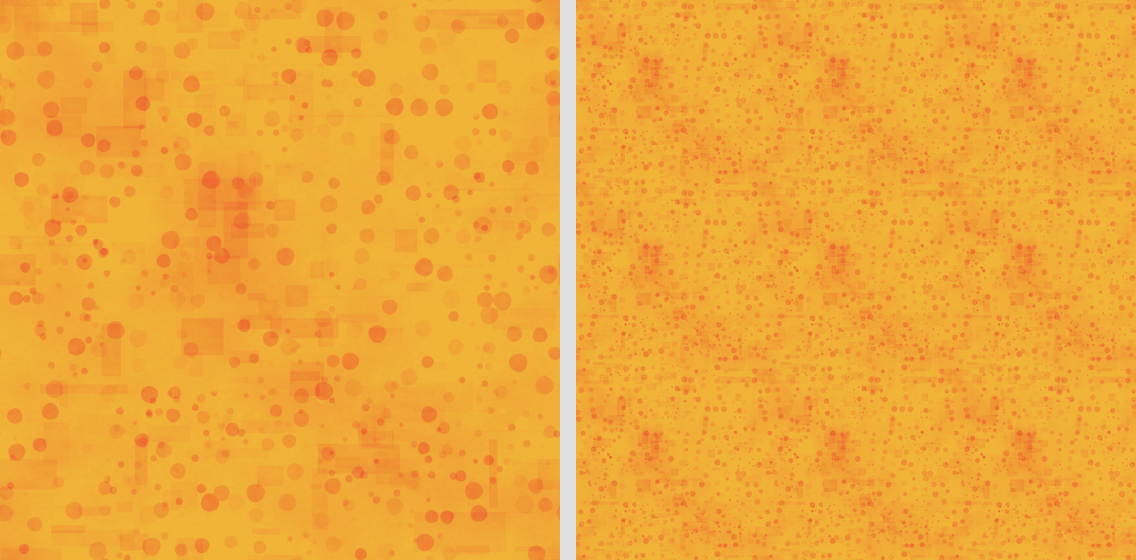
Left: one tile. Right: repeated 3 by 3.
Reproduce this pattern procedurally as a WebGL 1 fragment shader.

```glsl
precision highp float;
uniform vec2 u_resolution;

const vec3 YELLOW = vec3(0.942, 0.708, 0.217);
const vec3 VERMILION = vec3(0.932, 0.415, 0.190);
const float EDGE = 0.0012;         // softness of dot and block edges
const float WASH = 0.30;           // depth of the cloudy ground
const float GRAIN = 0.055;         // paper tooth
const float DOT_CELLS = 18.0;
const float SPECK_CELLS = 36.0;
const float BLOCK_CELLS = 7.0;
const float CHIP_CELLS = 15.0;
const float STAR_CELLS = 6.0;
const float STAR_DEPTH = 0.075;
const float ENGRAVING = 0.022;     // contrast of the lines inside stars
const float LINE_COUNT = 150.0;    // engraved lines per canvas width
const float TAU = 6.2831853;

vec4 hash4(vec2 p) {
  vec4 q = fract(p.xyxy * vec4(0.1031, 0.1030, 0.0973, 0.1099));
  q += dot(q, q.wzxy + 33.33);
  return fract((q.xxyz + q.yzzw) * q.zywx);
}

vec4 cellHash(vec2 cell, float cells, float seed) {
  return hash4(mod(cell, cells) + seed * vec2(17.0, 29.0) + 3.0);
}

// Value noise that wraps after a whole number of cells per axis
float noise(vec2 uv, vec2 cells, float seed) {
  vec2 p = uv * cells, i = floor(p), f = fract(p);
  f = f * f * (3.0 - 2.0 * f);
  vec2 s = seed * vec2(17.0, 29.0) + 3.0;
  float a = hash4(mod(i, cells) + s).x;
  float b = hash4(mod(i + vec2(1.0, 0.0), cells) + s).x;
  float c = hash4(mod(i + vec2(0.0, 1.0), cells) + s).x;
  float d = hash4(mod(i + 1.0, cells) + s).x;
  return mix(mix(a, b, f.x), mix(c, d, f.x), f.y);
}

float fbm(vec2 uv, float cells, float seed) {
  float sum = 0.0, gain = 0.5;
  for (int k = 0; k < 4; k++) {
    sum += gain * noise(uv, vec2(cells), seed + float(k));
    cells *= 2.0;
    gain *= 0.5;
  }
  return sum / 0.9375;
}

float cover(float d, float soft) {
  return 1.0 - smoothstep(-soft, soft, d);
}

// Translucent discs; a few are pale
float dots(vec2 uv, float cells, float seed, float share, vec2 radii, float soft) {
  vec2 p = uv * cells, base = floor(p);
  float ink = 0.0;
  for (int y = -1; y <= 1; y++) for (int x = -1; x <= 1; x++) {
    vec2 cell = base + vec2(float(x), float(y));
    vec4 h = cellHash(cell, cells, seed), g = cellHash(cell, cells, seed + 1.0);
    vec2 q = (p - cell - mix(vec2(0.1), vec2(0.9), h.xy)) / cells;
    float wobble = 1.0 + 0.03 * sin(3.0 * atan(q.y, q.x + 1e-6) + TAU * g.y);
    float d = length(q) - mix(radii.x, radii.y, sqrt(h.z)) * wobble;
    float strength = g.x > 0.96 ? -0.15 : mix(0.10, 0.58, g.x);
    float a = cover(d, soft) * step(h.w, share) * strength;
    ink = abs(a) > abs(ink) ? a : ink;
  }
  return ink;
}

// Upright overlapping blocks, dry-brushed; halfMin and halfMax in cells
float blocks(vec2 uv, float cells, float seed, float share, vec2 halfMin, vec2 halfMax, float soft) {
  vec2 p = uv * cells, base = floor(p);
  float ink = 0.0;
  for (int y = -1; y <= 1; y++) for (int x = -1; x <= 1; x++) {
    vec2 cell = base + vec2(float(x), float(y));
    vec4 h = cellHash(cell, cells, seed), g = cellHash(cell, cells, seed + 1.0);
    vec2 q = abs(p - cell - h.xy) - mix(halfMin, halfMax, vec2(h.z, g.y));
    float fade = mix(0.55, 1.0, smoothstep(-0.35, 0.0, max(q.x, q.y)));
    ink += cover(max(q.x, q.y) / cells, soft) * step(h.w, share) * mix(0.07, 0.27, g.x) * fade;
  }
  return ink;
}

// Faint curved stars and discs, engraved with concentric lines
float stars(vec2 uv, float cells, float seed, float soft) {
  vec2 p = uv * cells, base = floor(p);
  float ink = 0.0;
  for (int y = -1; y <= 1; y++) for (int x = -1; x <= 1; x++) {
    vec2 cell = base + vec2(float(x), float(y));
    vec4 h = cellHash(cell, cells, seed), g = cellHash(cell, cells, seed + 1.0);
    vec2 q = p - cell - h.xy;
    float turn = atan(q.y, q.x + 1e-6) / TAU + g.x;
    float points = 4.0 + step(0.4, g.y);
    float k = 2.0 * abs(fract(turn * points) - 0.5);
    float radius = mix(0.4, 0.85, h.z);
    float rim = radius * (g.w > 0.78 ? 0.55 : mix(1.0, 0.42, pow(k, 0.6)));
    float r = length(q);
    float lines = sin(r / rim * radius / cells * TAU * LINE_COUNT);
    float a = cover((r - rim) / cells, soft) * step(h.w, 0.75);
    ink += a * (STAR_DEPTH * (g.z - 0.45) + ENGRAVING * lines * step(0.35, g.z));
  }
  return ink;
}

void main() {
  vec2 uv = gl_FragCoord.xy / u_resolution;
  float soft = max(EDGE, 0.75 / min(u_resolution.x, u_resolution.y));

  // Cloudy ground with faint stars
  float tone = WASH * smoothstep(0.27, 0.80, fbm(uv, 5.0, 1.0));
  tone += stars(uv, STAR_CELLS, 11.0, soft) + stars(uv, STAR_CELLS + 4.0, 15.0, soft);

  // Brushed blocks, bars and small chips
  float brush = 0.55 + 0.45 * noise(uv, vec2(24.0, 110.0), 21.0) + 0.35 * (fbm(uv, 12.0, 23.0) - 0.3);
  float patches = smoothstep(0.35, 0.65, noise(uv, vec2(6.0), 31.0));
  float paint = blocks(uv, BLOCK_CELLS, 41.0, 0.62, vec2(0.18, 0.06), vec2(0.62, 0.26), soft);
  paint += blocks(uv, BLOCK_CELLS + 1.0, 45.0, 0.45, vec2(0.05, 0.15), vec2(0.22, 0.50), soft);
  paint += patches * blocks(uv, CHIP_CELLS, 49.0, 0.45, vec2(0.10, 0.06), vec2(0.60, 0.35), soft);
  paint += 0.5 * blocks(uv, BLOCK_CELLS, 53.0, 0.35, vec2(0.4, 0.008), vec2(0.9, 0.02), soft);
  tone += paint * brush;

  // Dots and clustered specks
  float clusters = smoothstep(0.58, 0.68, noise(uv, vec2(8.0), 61.0));
  float spots = dots(uv, DOT_CELLS, 71.0, 0.86, vec2(0.006, 0.0165), soft);
  spots += clusters * dots(uv, SPECK_CELLS, 75.0, 0.5, vec2(0.003, 0.007), soft);
  tone += spots * (0.85 + 0.3 * noise(uv, vec2(90.0), 81.0));

  // Paper grain
  tone += GRAIN * (noise(uv, vec2(256.0), 91.0) + noise(uv, vec2(120.0, 200.0), 95.0) - 1.0);

  gl_FragColor = vec4(mix(YELLOW, VERMILION, clamp(tone, 0.0, 1.0)), 1.0);
}
```
